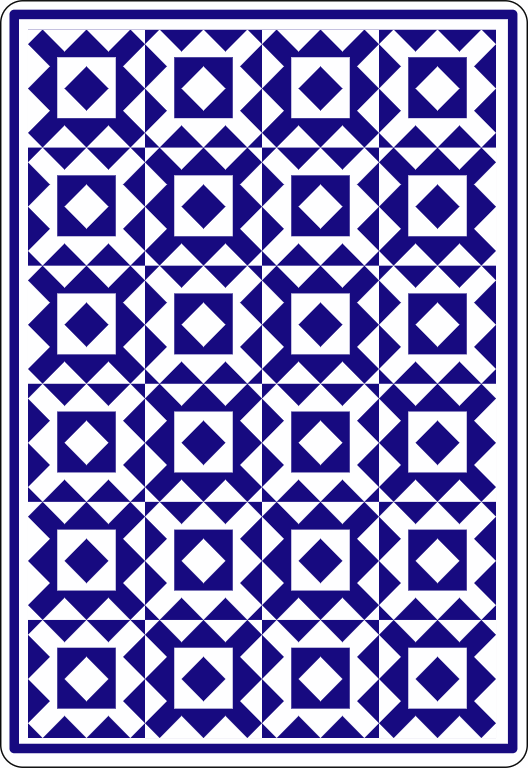
A Shadertoy shader for this pattern:

```glsl
// Two-tone quilt of counterchanged toothed blocks on a framed, rounded card.

// Lengths are in canvas heights, measured from the canvas centre.
const vec3 PAPER = vec3(0.998, 0.998, 1.0);
const vec3 INK = vec3(0.09, 0.04, 0.50);
const vec3 OUTLINE = vec3(0.04);

const vec2 CARD_HALF = vec2(0.3428, 0.4990);
const float CARD_RADIUS = 0.029;
const float OUTLINE_HALF = 0.00095;

const vec2 FRAME_CENTER = vec2(-0.0007, 0.0033);
const vec2 FRAME_HALF = vec2(0.3245, 0.4779);
const float FRAME_STROKE_HALF = 0.0062;

const vec2 GRID_COUNT = vec2(4.0, 6.0);
const vec2 GRID_CENTER = vec2(-0.0026, 0.0003);
const vec2 GRID_HALF = vec2(0.3047, 0.4613);

// Block proportions, as fractions of one cell.
const float DIAMOND_HALF = 0.188;
const vec2 SQUARE_HALF = vec2(0.25, 0.258);
const vec2 SQUARE_CENTER = vec2(0.0, 0.007);
const float TOOTH = 0.1875;
const float CORNER_LEG = 0.125;
const float DIAGONAL = 0.70710678;

float boxDistance(vec2 p, vec2 halfSize) {
    vec2 d = abs(p) - halfSize;
    return length(max(d, 0.0)) + min(max(d.x, d.y), 0.0);
}

// Smoothed sign: -1 inside a shape, +1 outside.
float side(float dist, float pixel) {
    return clamp(2.0 * dist / pixel, -1.0, 1.0);
}

float coverage(float dist, float pixel) {
    return 0.5 - 0.5 * side(dist, pixel);
}

// Triangles with their bases on the cell edges, plus the cut corners.
float teethDistance(vec2 q) {
    vec2 depth = 0.5 - q;
    vec2 tooth = abs(q.yx - TOOTH) + depth - TOOTH;
    float corner = depth.x + depth.y - CORNER_LEG;
    return DIAGONAL * min(corner, min(tooth.x, tooth.y));
}

// Each shape reverses the two tones: +1 is ink, -1 is paper.
float blockTone(vec2 local, float pixel) {
    vec2 q = abs(local);
    float diamond = DIAGONAL * (q.x + q.y - DIAMOND_HALF);
    float square = boxDistance(local - SQUARE_CENTER, SQUARE_HALF);
    return side(diamond, pixel) * side(square, pixel)
         * side(teethDistance(q), pixel);
}

// Alternating tone of the cells, smoothed across their shared edges.
float checkerTone(vec2 cell, vec2 local, float pixel) {
    vec2 parity = 1.0 - 2.0 * mod(cell, 2.0);
    vec2 edge = parity * (0.5 - abs(local));
    return -side(edge.x, pixel) * side(edge.y, pixel);
}

float quiltInk(vec2 p, float pixel) {
    vec2 cellSize = 2.0 * GRID_HALF / GRID_COUNT;
    vec2 g = (p - GRID_CENTER + GRID_HALF) / cellSize;
    vec2 cell = floor(g);
    vec2 local = g - cell - 0.5;
    float cellPixel = pixel / cellSize.x;
    float tone = blockTone(local, cellPixel)
               * checkerTone(cell, local, cellPixel);
    float inside = coverage(boxDistance(p - GRID_CENTER, GRID_HALF), pixel);
    return inside * (0.5 + 0.5 * tone);
}

void mainImage(out vec4 fragColor, in vec2 fragCoord) {
    float pixel = 1.0 / iResolution.y;
    vec2 p = (fragCoord - 0.5 * iResolution.xy) * pixel;

    // Quilt and heavy frame share one ink.
    float frame = abs(boxDistance(p - FRAME_CENTER, FRAME_HALF)) - FRAME_STROKE_HALF;
    float ink = max(quiltInk(p, pixel), coverage(frame, pixel));
    vec3 color = mix(PAPER, INK, ink);

    // Thin rounded edge of the card.
    float card = boxDistance(p, CARD_HALF - CARD_RADIUS) - CARD_RADIUS;
    color = mix(color, OUTLINE, coverage(abs(card) - OUTLINE_HALF, pixel));

    fragColor = vec4(color, 1.0);
}
```
